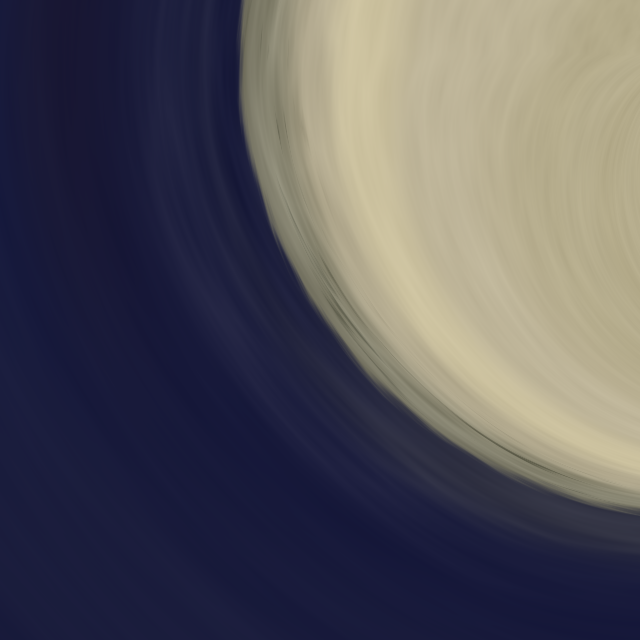
Write a three.js fragment shader that draws this background.

```glsl
#define CENTER vec2(1.095, 0.915)
#define RADIUS 0.721
#define BAND_SQUEEZE 0.67
#define EDGE_SOFTNESS 0.008
#define EDGE_RAGGEDNESS 0.016
#define NAVY vec3(0.108, 0.118, 0.240)
#define DEEP_NAVY vec3(0.085, 0.094, 0.225)
#define CHARCOAL vec3(0.205, 0.210, 0.265)
#define OLIVE vec3(0.500, 0.490, 0.415)
#define TAN vec3(0.705, 0.670, 0.565)
#define CREAM vec3(0.805, 0.765, 0.630)
#define SAND vec3(0.710, 0.675, 0.550)

varying vec2 vUv;

vec2 hash2(vec2 p) {
  return fract(sin(vec2(dot(p, vec2(127.1, 311.7)), dot(p, vec2(269.5, 183.3)))) * 4375.85);
}

// Distance to the nearest scattered point
float cellular(vec2 p) {
  vec2 base = floor(p);
  vec2 local = p - base;
  float nearest = 2.0;
  for (int y = -1; y <= 1; y++) {
    for (int x = -1; x <= 1; x++) {
      vec2 cell = vec2(float(x), float(y));
      vec2 offset = cell + hash2(base + cell) - local;
      nearest = min(nearest, dot(offset, offset));
    }
  }
  return sqrt(nearest);
}

// Long brush marks: x runs along the stroke, y across it; centred on zero
float brush(vec2 p) {
  float sum = 0.0;
  float weight = 0.5;
  for (int i = 0; i < 3; i++) {
    sum += weight * (cellular(p) - 0.45);
    p = p * vec2(1.35, 2.1) + vec2(7.3, 3.7);
    weight *= 0.6;
  }
  return sum;
}

// Broad, slow tonal drift
float drift(vec2 p) {
  float sum = 0.0;
  float weight = 0.5;
  for (int i = 0; i < 4; i++) {
    sum += weight * sin(p.y + 1.4 * sin(p.x + float(i)));
    p = p * vec2(1.3, 1.9) + 1.7;
    weight *= 0.55;
  }
  return sum;
}

float bump(float x, float middle, float width) {
  float k = (x - middle) / width;
  return exp(-k * k);
}

vec3 nightColor(float depth, float turn, vec2 stroke) {
  float marks = brush(stroke * vec2(2.2, 26.0));
  float tone = drift(stroke * vec2(2.0, 17.0));
  vec3 color = mix(NAVY, DEEP_NAVY, bump(depth, mix(-0.25, -0.17, turn), 0.08));
  color = mix(color, DEEP_NAVY, 0.3 + 0.45 * tone);

  // Muted violet and blue toward the upper left
  float upper = 1.0 - smoothstep(0.0, 0.45, turn);
  color += vec3(0.008, -0.006, -0.025) * upper * bump(depth, -0.27, 0.09);
  color += vec3(-0.015, -0.008, 0.010) * upper * smoothstep(-0.32, -0.42, depth);

  // Pale dry strokes, then the grey ring beside the disc
  float haze = bump(depth, -0.125, 0.045) * bump(turn, 0.35, 0.4);
  color += vec3(0.045, 0.042, 0.035) * haze * (0.65 + 1.6 * marks);
  float ring = smoothstep(-0.115, -0.035, depth + 0.03 * marks);
  color = mix(color, CHARCOAL, ring * mix(0.2, 0.9, smoothstep(0.0, 0.8, turn)));
  float shadow = bump(depth, -0.025, 0.022) * (1.0 - smoothstep(0.25, 0.75, turn));
  color = mix(color, DEEP_NAVY, 0.6 * shadow);
  return color + marks * mix(0.018, 0.08, ring);
}

vec3 discColor(float band, vec2 stroke) {
  float marks = brush(stroke * vec2(2.6, 28.0));
  float tone = drift(stroke * vec2(1.6, 20.0));
  float b = band + 0.018 * marks + 0.006 * tone;

  // Concentric layers from the rim inward
  vec3 color = mix(OLIVE * 0.9, OLIVE * 1.06, smoothstep(0.0, 0.05, b));
  color = mix(color, TAN, smoothstep(0.045, 0.115, b));
  color = mix(color, CREAM, smoothstep(0.115, 0.180, b));
  color = mix(color, TAN * 1.055, smoothstep(0.205, 0.290, b));
  color = mix(color, SAND, smoothstep(0.35, 0.60, b));

  // Dark scratches in the rim and soft strokes inside
  float rim = bump(band, 0.055, 0.045);
  float scratch = smoothstep(0.06, 0.32, brush(stroke * vec2(3.1, 48.0) + 11.0));
  color -= vec3(0.17, 0.16, 0.15) * rim * scratch;
  color += marks * mix(0.055, 0.20, rim);
  return color + vec3(0.010, 0.011, 0.014) * tone;
}

void main() {
  vec2 toCenter = CENTER - vUv;
  float depth = RADIUS - length(toCenter);
  float angle = atan(toCenter.y, toCenter.x);
  float turn = clamp(angle / 1.5708, 0.0, 1.0);

  // Layers tighten from the left side to the bottom
  float band = depth / (1.0 - BAND_SQUEEZE * turn);
  float wobble = 0.008 * sin(angle * 5.0 + 1.0);

  // Ragged painted rim
  float ragged = depth + EDGE_RAGGEDNESS * brush(vec2(angle * 5.0, depth * 65.0 + angle * 3.0));
  float cover = smoothstep(-EDGE_SOFTNESS, EDGE_SOFTNESS, ragged);

  vec3 night = nightColor(depth, turn, vec2(angle, depth + wobble));
  vec3 disc = discColor(max(band, 0.0), vec2(angle, band + wobble));
  gl_FragColor = vec4(mix(night, disc, cover), 1.0);
}
```
